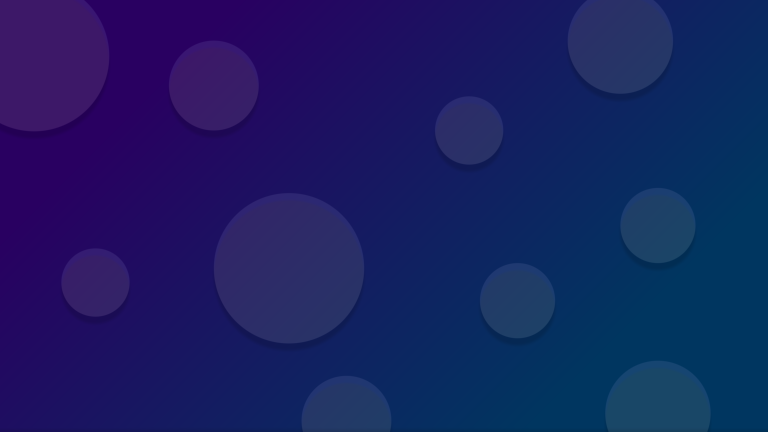
Write a WebGL 2 fragment shader that draws this background.

```glsl
#version 300 es
precision highp float;
// Translucent bubbles with soft shadows over a diagonal violet-to-navy gradient.
uniform vec2 u_resolution;
out vec4 outColor;

const vec3 VIOLET = vec3(0.160, 0.000, 0.382);
const vec3 NAVY = vec3(0.000, 0.212, 0.378);
const vec3 GLASS = vec3(0.76, 0.71, 0.58);
const vec3 RIM = vec3(0.66, 0.66, 0.88);
const float GLASS_ALPHA = 0.13;
const float SHADOW_ALPHA = 0.14;
const vec2 DROP = vec2(0.0, -0.0165);

// Bubbles as centre x, centre y, radius, in units of the canvas height.
const int BUBBLE_COUNT = 10;
const vec3 BUBBLES[BUBBLE_COUNT] = vec3[](
    vec3(0.079, 0.870, 0.174), vec3(0.495, 0.802, 0.104),
    vec3(1.436, 0.905, 0.122), vec3(1.086, 0.698, 0.079),
    vec3(1.523, 0.478, 0.087), vec3(0.669, 0.379, 0.174),
    vec3(0.221, 0.346, 0.079), vec3(1.198, 0.304, 0.087),
    vec3(0.802, 0.026, 0.104), vec3(1.523, 0.043, 0.122));

float circleDistance(vec2 p, vec2 centre, float radius) {
    return length(p - centre) - radius;
}

// Coverage of a shape whose edge fades over the given width.
float coverage(float dist, float width) {
    return 1.0 - smoothstep(-0.5 * width, 0.5 * width, dist);
}

vec3 diagonalGradient(vec2 p, float aspect) {
    float along = (p.x + 1.0 - p.y) / (aspect + 1.0);
    return mix(VIOLET, NAVY, clamp((along - 0.2) / 0.6, 0.0, 1.0));
}

// Drop shadow outside the disc, then glass with a cooler crescent on top.
vec3 addBubble(vec3 color, vec2 p, vec3 bubble, float pixel) {
    float disc = coverage(circleDistance(p, bubble.xy, bubble.z), 1.5 * pixel);
    float droppedDist = circleDistance(p, bubble.xy + DROP, bubble.z);
    float shadow = coverage(droppedDist, 0.012) * (1.0 - disc);
    float body = coverage(droppedDist, 0.008);
    color *= 1.0 - SHADOW_ALPHA * shadow;
    return mix(color, mix(RIM, GLASS, body), GLASS_ALPHA * disc);
}

void main() {
    float pixel = 1.0 / u_resolution.y;
    vec2 p = gl_FragCoord.xy * pixel;
    vec3 color = diagonalGradient(p, u_resolution.x * pixel);

    for (int i = 0; i < BUBBLE_COUNT; i++) {
        color = addBubble(color, p, BUBBLES[i], pixel);
    }

    // Faint shade along the lower edge.
    color *= 1.0 - 0.1 * (1.0 - smoothstep(0.0, 0.012, p.y));
    outColor = vec4(color, 1.0);
}
```
